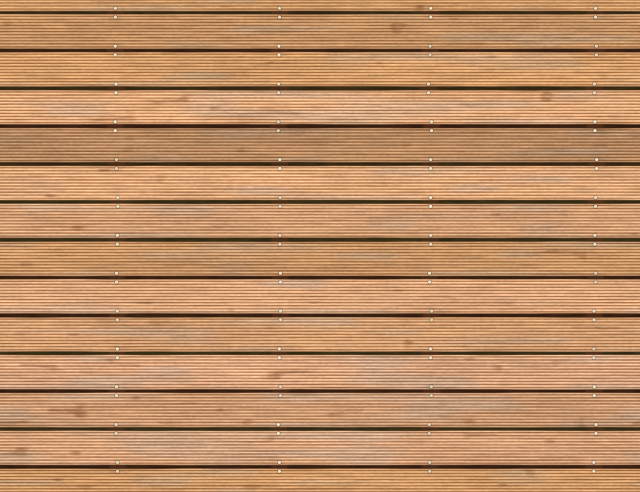
This texture is drawn by a Shadertoy shader. Its source:

```glsl
// Thirteen grooved timber deck boards with dark gaps and paired screw heads.
// Each board has its own tone; wrapped noise adds grain, stains and wear.
// Vertical lengths are fractions of one board pitch, measured downwards.

const float BOARDS = 13.0;
const float FIRST_GAP = 0.335;     // distance of the first gap from the top
const float GROOVES = 11.0;
const float EDGE = 0.055;          // flat margin beside each gap
const float GAP_HALF = 0.043;
const float SCREW_OFFSET = 0.118;
const float SCREW_RADIUS = 0.046;
const int SAMPLES_X = 2;
const int SAMPLES_Y = 4;

const vec4 SCREW_COLUMNS = vec4(0.182, 0.436, 0.672, 0.930);
const vec3 RIDGE_COLOR = vec3(0.91, 0.72, 0.56);
const vec3 GROOVE_COLOR = vec3(0.65, 0.445, 0.295);
const vec3 RIM_COLOR = vec3(0.50, 0.36, 0.25);
const vec3 GAP_COLOR = vec3(0.21, 0.115, 0.06);
const vec3 MOSS_COLOR = vec3(0.21, 0.17, 0.075);
const vec3 JOIST_COLOR = vec3(0.34, 0.19, 0.11);
const vec3 SCREW_COLOR = vec3(0.96, 0.92, 0.81);
const vec3 STAIN_COLOR = vec3(0.43, 0.25, 0.14);

// Brightness and yellowness of the boards, from the top down
const float TONE[13] = float[13](0.94, 1.01, 1.06, 0.89, 1.08, 1.01, 0.96,
                                 1.05, 1.00, 1.03, 0.97, 1.02, 0.99);
const float WARMTH[13] = float[13](0.8, 1.0, 0.2, 0.5, 0.2, 0.1, 0.8,
                                   0.0, 0.4, -0.3, 0.0, -0.1, 1.0);

float hash(vec2 p) {
    uvec2 q = uvec2(ivec2(p)) * uvec2(1597334673u, 3812015801u);
    uint n = (q.x ^ q.y) * 1597334673u;
    n ^= n >> 15u;
    n *= 2246822519u;
    n ^= n >> 13u;
    return float(n >> 8u) / 16777216.0;
}

// Value noise over the unit square, wrapping after a whole number of cells
float noise(vec2 uv, vec2 cells) {
    vec2 p = uv * cells;
    vec2 i = floor(p);
    vec2 f = p - i;
    f = f * f * (3.0 - 2.0 * f);
    vec2 a = mod(i, cells);
    vec2 b = mod(i + 1.0, cells);
    return mix(mix(hash(a), hash(vec2(b.x, a.y)), f.x),
               mix(hash(vec2(a.x, b.y)), hash(b), f.x), f.y);
}

vec3 boardColor(vec2 uv, float t, float board) {
    vec2 shifted = uv + vec2(hash(vec2(board, 71.0)), 0.0);
    float patches = noise(shifted, vec2(7.0, 39.0)) - 0.5;
    float grain = noise(shifted, vec2(34.0, 390.0)) - 0.5;
    float fibre = noise(shifted, vec2(190.0, 520.0)) - 0.5;

    // Rounded ridges between narrow grooves of uneven depth
    float g = fract((t - EDGE) / (1.0 - 2.0 * EDGE) * GROOVES);
    float ridge = smoothstep(0.08, 0.36, abs(g - 0.5));
    float depth = 0.82 + 0.36 * noise(shifted, vec2(11.0, 143.0));
    vec3 color = mix(RIDGE_COLOR, GROOVE_COLOR, (1.0 - ridge) * depth);

    int index = int(board);
    color *= TONE[index] * (1.0 + 0.08 * patches + 0.13 * grain + 0.10 * fibre);
    color *= 1.0 - WARMTH[index] * vec3(0.0, 0.02, 0.11);

    // Grey weathering and occasional dark streaks
    float haze = smoothstep(0.55, 0.95, noise(shifted, vec2(9.0, 52.0)));
    color = mix(color, vec3(dot(color, vec3(0.36, 0.44, 0.20))), 0.22 * haze);
    float streak = smoothstep(0.86, 1.0, noise(shifted, vec2(23.0, 78.0)));
    color = mix(color, STAIN_COLOR, streak * (0.15 + 0.35 * noise(uv, vec2(90.0, 260.0))));

    // Lit upper lip and shaded lower lip
    color *= 1.0 + 0.07 * (1.0 - smoothstep(0.05, 0.11, t));
    return color * (1.0 - 0.12 * smoothstep(0.91, 0.96, t));
}

vec3 deck(vec2 uv) {
    float q = (1.0 - uv.y) * BOARDS - FIRST_GAP;
    float t = fract(q);
    float board = mod(floor(q), BOARDS);
    float seam = mod(floor(q + 0.5), BOARDS);
    float d = fract(q + 0.5) - 0.5;
    vec3 color = boardColor(uv, t, board);

    // Gap with wavering edges and a softer brown rim
    float waver = noise(vec2(uv.x, seam / BOARDS), vec2(17.0, BOARDS)) - 0.5;
    float halfWidth = GAP_HALF + 0.012 * waver + 0.012 * (hash(vec2(seam, 23.0)) - 0.5);
    float edge = abs(d) - halfWidth;
    color = mix(RIM_COLOR, color, smoothstep(0.0, 0.025, edge));
    vec3 gap = mix(GAP_COLOR, MOSS_COLOR, smoothstep(0.6, 0.9, hash(vec2(seam, 41.0))));
    gap *= 0.85 + 0.3 * noise(uv, vec2(60.0, 260.0));

    // Screws on both sides of the gap, above the supporting joists
    float pitchWidth = BOARDS * iResolution.x / iResolution.y;
    float screw = 0.0;
    float shadow = 0.0;
    for (int i = 0; i < 4; i++) {
        float jitter = hash(vec2(seam, float(i) + 5.0)) - 0.5;
        float dx = uv.x - SCREW_COLUMNS[i] - 0.005 * jitter;
        dx -= floor(dx + 0.5);
        gap = mix(gap, JOIST_COLOR, 0.6 * (1.0 - smoothstep(0.010, 0.016, abs(dx))));
        float r = length(vec2(dx * pitchWidth, abs(d) - SCREW_OFFSET));
        float shine = 0.75 + 0.25 * hash(vec2(seam, float(i) + 31.0));
        screw = max(screw, shine * (1.0 - smoothstep(0.75, 1.1, r / SCREW_RADIUS)));
        shadow = max(shadow, 1.0 - smoothstep(1.0, 1.7, r / SCREW_RADIUS));
    }
    color = mix(gap, color, smoothstep(-0.012, 0.006, edge));
    color *= 1.0 - 0.25 * shadow;
    return mix(color, SCREW_COLOR, screw);
}

void mainImage(out vec4 fragColor, in vec2 fragCoord) {
    vec2 grid = vec2(SAMPLES_X, SAMPLES_Y);
    vec3 sum = vec3(0.0);
    for (int y = 0; y < SAMPLES_Y; y++)
        for (int x = 0; x < SAMPLES_X; x++) {
            vec2 offset = (vec2(x, y) + 0.5) / grid - 0.5;
            sum += deck((fragCoord + offset) / iResolution.xy);
        }
    fragColor = vec4(sum / (grid.x * grid.y), 1.0);
}
```
